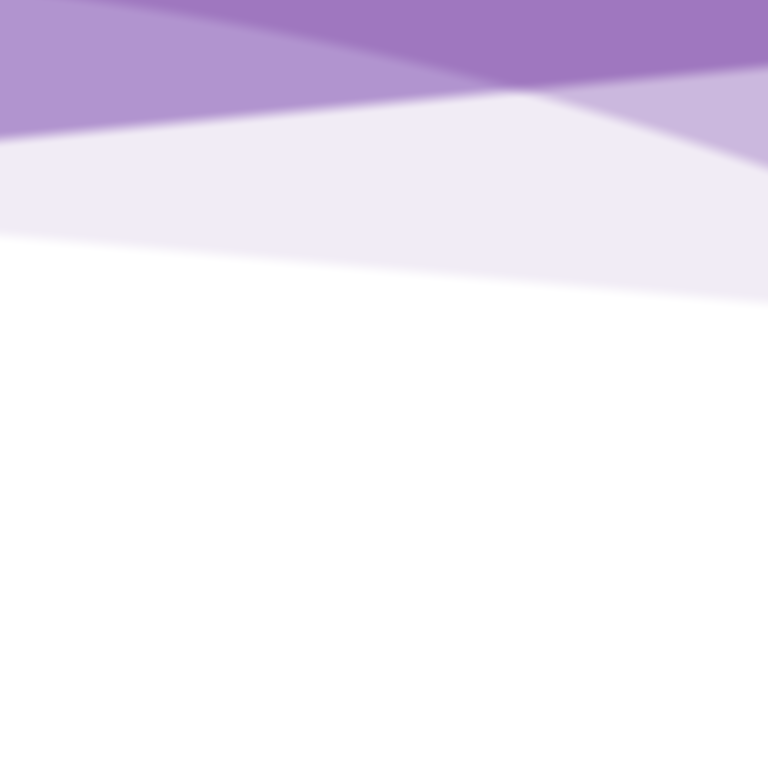
Give the GLSL for this background, as a Shadertoy shader.

```glsl
// Soft violet bands crossing at the top of a white page.
// Three boundary curves split the canvas; each one gives a smooth coverage
// value, and the colours are blended by those coverages.

const vec3 PAPER  = vec3(1.0);
const vec3 PALE   = vec3(0.945, 0.925, 0.962);
const vec3 LILAC  = vec3(0.797, 0.720, 0.870);
const vec3 VIOLET = vec3(0.695, 0.580, 0.812);
const vec3 DEEP   = vec3(0.624, 0.468, 0.750);

const float SOFTNESS = 0.012;  // half width of each blurred edge

// Boundary heights: value at the left side, slope, bend
const vec3 RISING_EDGE  = vec3(0.818, 0.0945, 0.0);
const vec3 FALLING_EDGE = vec3(1.0154, -0.1182, -0.116);
const vec3 PALE_EDGE    = vec3(0.694, -0.0885, 0.0);

// Soft coverage of the region above a quadratic boundary
float above(vec2 p, vec3 edge) {
    float height = edge.x + p.x * (edge.y + p.x * edge.z);
    float slope = edge.y + 2.0 * edge.z * p.x;
    float dist = (p.y - height) / sqrt(1.0 + slope * slope);
    return smoothstep(-SOFTNESS, SOFTNESS, dist);
}

void mainImage(out vec4 fragColor, in vec2 fragCoord) {
    vec2 uv = fragCoord / iResolution.xy;

    float rising  = above(uv, RISING_EDGE);
    float falling = above(uv, FALLING_EDGE);

    // Pale band over the paper
    vec3 base = mix(PAPER, PALE, above(uv, PALE_EDGE));

    // Two crossing sheets, deepest where they overlap
    vec3 outsideRising = mix(base, LILAC, falling);
    vec3 insideRising  = mix(VIOLET, DEEP, falling);
    fragColor = vec4(mix(outsideRising, insideRising, rising), 1.0);
}
```
